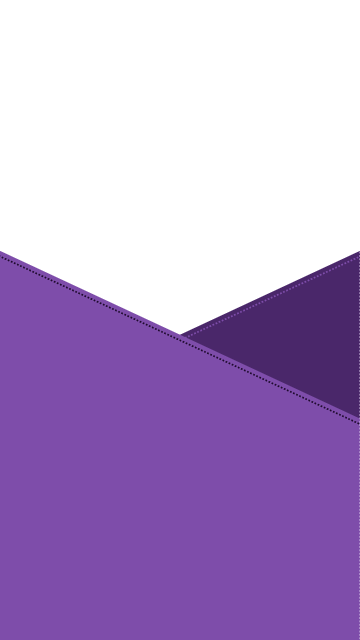
Write a Shadertoy shader that draws this background.

```glsl
// Two overlapping slanted purple panels with stitched seams below a white field.

#define PURPLE vec3(0.494, 0.302, 0.667)
#define DARK_PURPLE vec3(0.290, 0.153, 0.416)
#define DARK_THREAD vec3(0.120, 0.040, 0.180)
#define PALE_THREAD vec3(0.850, 0.790, 0.910)
#define EDGE_HEIGHT 1.081    // panel height at its tall side, in canvas widths
#define EDGE_SLOPE 0.466
#define SEAM_INSET 0.0140    // distance from panel edge to stitches
#define STITCH_PERIOD 0.0094
#define STITCH_SIZE 0.0046

// Along-edge position and depth below an edge that falls from x = 0.
vec2 edgeCoords(vec2 p) {
    vec2 along = normalize(vec2(1.0, -EDGE_SLOPE));
    vec2 inward = vec2(along.y, -along.x);
    vec2 q = p - vec2(0.0, EDGE_HEIGHT);
    return vec2(dot(q, along), dot(q, inward));
}

float coverage(float depth, float pixel) {
    return clamp(depth / pixel + 0.5, 0.0, 1.0);
}

// Row of small rounded squares along x, centred on y = 0.
float stitches(vec2 p, float pixel) {
    p.x = (fract(p.x / STITCH_PERIOD) - 0.5) * STITCH_PERIOD;
    float radius = 0.2 * STITCH_SIZE;
    vec2 d = abs(p) - 0.5 * STITCH_SIZE + radius;
    float dist = length(max(d, 0.0)) + min(max(d.x, d.y), 0.0) - radius;
    return coverage(-dist, pixel);
}

void mainImage(out vec4 fragColor, in vec2 fragCoord) {
    vec2 p = fragCoord / iResolution.x;
    float pixel = 1.0 / iResolution.x;
    vec2 front = edgeCoords(p);
    vec2 back = edgeCoords(vec2(1.0 - p.x, p.y));
    vec2 seam = vec2(0.0, SEAM_INSET);

    // Rear panel, rising to the right
    vec3 backColor = mix(DARK_PURPLE, PURPLE, stitches(back - seam, pixel));
    vec3 color = mix(vec3(1.0), backColor, coverage(back.y, pixel));

    // Front panel, falling to the right
    vec3 frontColor = mix(PURPLE, DARK_THREAD, stitches(front - seam, pixel));
    color = mix(color, frontColor, coverage(front.y, pixel));

    // Faint stitches half hidden by the right border
    float border = stitches(vec2(p.y, p.x - 1.0), pixel);
    border *= coverage(max(front.y, back.y), pixel);
    color = mix(color, PALE_THREAD, 0.6 * border);

    fragColor = vec4(color, 1.0);
}
```
